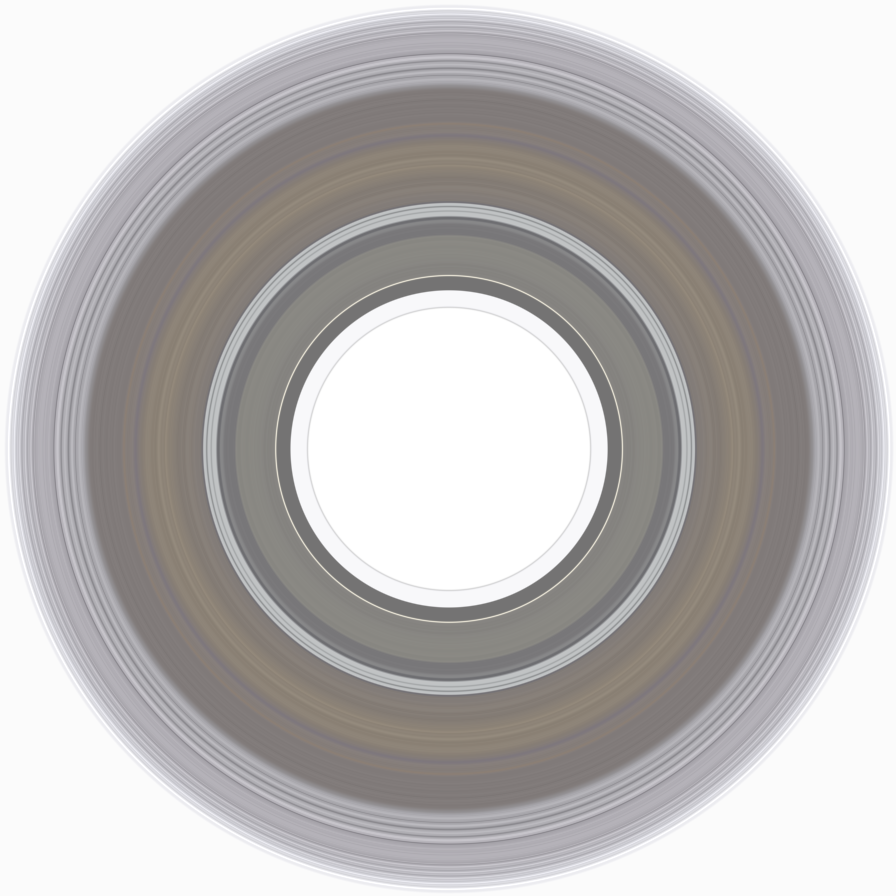
A three.js fragment shader for this background:

```glsl
// A pale ground with a grooved disc of concentric grey, taupe and lilac rings
// around a white hub. Colour depends on radius only: soft-edged bands are
// stacked from the rim inward, then grooves and hairlines are laid on top.

varying vec2 vUv;

const vec2 CENTER = vec2(0.5012, 0.4990);
const float EDGE = 0.0010;

float hash(float n) {
  return fract(sin(n * 127.1) * 43758.5453);
}

float noise(float x) {
  float cell = floor(x);
  float t = fract(x);
  return mix(hash(cell), hash(cell + 1.0), t * t * (3.0 - 2.0 * t));
}

// 1 inside the given radius, with a soft edge
float disc(float r, float radius, float soft) {
  return 1.0 - smoothstep(radius - soft, radius + soft, r);
}

// 1 between two radii
float zone(float r, float inner, float outer, float soft) {
  return disc(r, outer, soft) * (1.0 - disc(r, inner, soft));
}

// Thin bell-shaped ring
float hairline(float r, float radius, float width) {
  float d = (r - radius) / width;
  return exp(-d * d);
}

// Signed fine grooves built from octaves of radial noise
float grooves(float r, float frequency) {
  float sum = 0.0;
  float weight = 0.5;
  for (int i = 0; i < 3; i++) {
    sum += weight * (noise(r * frequency + float(i) * 17.0) - 0.5);
    frequency *= 1.9;
    weight *= 0.65;
  }
  return sum;
}

vec3 paint(vec3 base, vec3 tint, float r, float radius, float soft) {
  return mix(base, tint, disc(r, radius, soft));
}

// Lilac outer part, fading out to the ground
vec3 outerRings(vec3 ground, float r) {
  vec3 lilac = vec3(0.685, 0.675, 0.700);
  vec3 c = paint(ground, vec3(0.925, 0.925, 0.940), r, 0.4955, 0.0015);
  c = paint(c, vec3(0.820, 0.820, 0.845), r, 0.4885, 0.0030);
  c = paint(c, vec3(0.735, 0.730, 0.755), r, 0.4800, 0.0040);
  c = paint(c, lilac, r, 0.4680, 0.0060);
  c = paint(c, vec3(0.655, 0.650, 0.670), r, 0.4360, 0.0050);
  for (int i = 0; i < 5; i++) {
    float k = float(i);
    c += 0.085 * hairline(r, 0.4915 - 0.0062 * k, 0.0009);
    c -= 0.060 * hairline(r, 0.4890 - 0.0062 * k, 0.0008);
  }
  for (int i = 0; i < 4; i++) {
    float k = float(i);
    c += 0.080 * hairline(r, 0.4130 + 0.0080 * k, 0.0018);
    c -= 0.100 * hairline(r, 0.4170 + 0.0080 * k, 0.0009);
  }
  return c + grooves(r, 360.0) * 0.10 * zone(r, 0.407, 0.490, 0.002);
}

// Warm middle part
vec3 middleRings(vec3 base, float r) {
  vec3 taupe = vec3(0.505, 0.482, 0.478);
  vec3 bronze = vec3(0.540, 0.502, 0.455);
  vec3 c = paint(base, vec3(0.570, 0.560, 0.570), r, 0.4070, 0.0020);
  c = paint(c, taupe, r, 0.4030, 0.0030);
  c = paint(c, vec3(0.520, 0.490, 0.475), r, 0.3640, 0.0030);
  c = paint(c, bronze, r, 0.3430, 0.0060);
  c = paint(c, vec3(0.525, 0.495, 0.468), r, 0.3080, 0.0080);
  c = paint(c, vec3(0.505, 0.480, 0.465), r, 0.2860, 0.0050);
  c += vec3(0.035, 0.035, 0.030) * hairline(r, 0.3240, 0.0022);
  c += vec3(0.040, 0.037, 0.030) * hairline(r, 0.3160, 0.0015);
  c += vec3(-0.015, -0.010, 0.025) * hairline(r, 0.3500, 0.0025);
  c += vec3(0.025, 0.005, -0.020) * hairline(r, 0.3630, 0.0015);
  return c + grooves(r, 300.0) * 0.045 * zone(r, 0.277, 0.400, 0.003);
}

// Silver band, grey inner part and white hub
vec3 innerRings(vec3 base, float r) {
  vec3 silver = vec3(0.755, 0.765, 0.770);
  vec3 shade = vec3(0.475, 0.470, 0.478);
  vec3 c = paint(base, vec3(0.455, 0.445, 0.460), r, 0.2765, 0.0010);
  c = paint(c, silver, r, 0.2745, EDGE);
  c -= 0.180 * hairline(r, 0.2705, 0.0010);
  c -= 0.100 * hairline(r, 0.2655, 0.0010);
  c = paint(c, vec3(0.430, 0.430, 0.445), r, 0.2595, 0.0015);
  c = paint(c, vec3(0.530, 0.530, 0.535), r, 0.2560, 0.0012);
  c = paint(c, shade, r, 0.2520, 0.0020);
  c = paint(c, vec3(0.537, 0.532, 0.512), r, 0.2385, 0.0015);
  c = paint(c, vec3(0.520, 0.513, 0.500), r, 0.2120, 0.0100);
  c += grooves(r, 320.0) * 0.025 * zone(r, 0.194, 0.250, 0.003);
  c = paint(c, vec3(0.455, 0.452, 0.450), r, 0.1930, 0.0015);
  c = mix(c, vec3(0.930, 0.910, 0.850), 0.9 * hairline(r, 0.1935, 0.0009));
  c = paint(c, vec3(0.972, 0.972, 0.982), r, 0.1770, EDGE);
  c = paint(c, vec3(1.0), r, 0.1580, EDGE);
  return c - 0.135 * hairline(r, 0.1580, 0.0010);
}

void main() {
  float r = length(vUv - CENTER);
  vec3 color = outerRings(vec3(0.984, 0.984, 0.986), r);
  color = middleRings(color, r);
  color = innerRings(color, r);
  gl_FragColor = vec4(clamp(color, 0.0, 1.0), 1.0);
}
```
